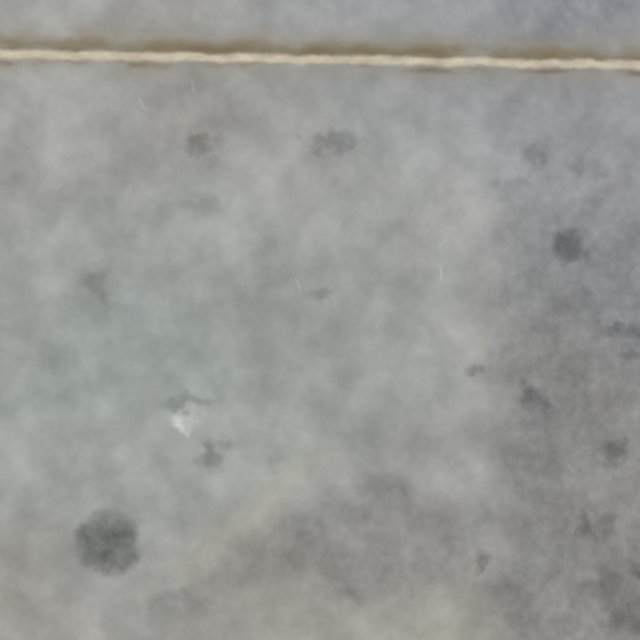
This texture is drawn by a WebGL 1 fragment shader. Its source:

```glsl
precision highp float;
// Weathered concrete slab with a pale mortar joint near the top edge.
// Layered gradient noise gives clouds, tints and grain; smooth masks add
// damp zones, and hashed loops scatter ragged stains and fine scratches.
uniform vec2 u_resolution;

vec2 hash2(vec2 p) {
  vec3 q = fract(vec3(p.xyx) * vec3(0.1031, 0.1030, 0.0973));
  q += dot(q, q.yzx + 33.33);
  return fract((q.xx + q.yz) * q.zy);
}

float gradientDot(vec2 cell, vec2 offset) {
  float angle = 6.2832 * hash2(cell + 57.0).x;
  return dot(vec2(cos(angle), sin(angle)), offset);
}

float gradientNoise(vec2 p) {
  vec2 i = floor(p), f = fract(p);
  vec2 w = f * f * f * (f * (f * 6.0 - 15.0) + 10.0);
  vec2 e = vec2(1.0, 0.0);
  float low = mix(gradientDot(i, f), gradientDot(i + e.xy, f - e.xy), w.x);
  float high = mix(gradientDot(i + e.yx, f - e.yx), gradientDot(i + 1.0, f - 1.0), w.x);
  return mix(low, high, w.y);
}

float fbm(vec2 p) {
  float sum = 0.0, gain = 1.0;
  for (int i = 0; i < 5; i++) {
    sum += gain * gradientNoise(p);
    p = mat2(1.6, 1.2, -1.2, 1.6) * p + 7.3;
    gain *= 0.5;
  }
  return sum;
}

// Soft-edged ellipse: 1 inside, 0 outside.
float blob(vec2 p, vec2 radius, float softness) {
  return 1.0 - smoothstep(1.0 - softness, 1.0 + softness, length(p / radius));
}

vec3 slab(vec2 p, float damp) {
  float clouds = fbm(p * 5.0 + 3.0);
  float mottle = fbm(p * 18.0 + 21.0);
  float grain = fbm(p * vec2(65.0, 55.0));
  float drift = fbm(p * 2.5 + 40.0);

  // Broad tints: green at mid left, blue at the top and right, warm below.
  vec3 color = vec3(0.622, 0.623, 0.610);
  color += vec3(-0.018, 0.004, -0.001) * blob(p - vec2(0.2, 0.42), vec2(0.34, 0.2), 0.8);
  color += vec3(-0.008, -0.001, 0.022) * smoothstep(0.65, 1.0, p.x * 0.5 + p.y * 0.6 + drift * 0.15);
  color += vec3(0.002, -0.005, -0.017) * (1.0 - smoothstep(0.1, 0.35, p.y + drift * 0.1));
  color += vec3(0.018, 0.006, -0.010) * drift;
  color += 0.062 * clouds + 0.058 * mottle;
  color += grain * mix(0.013, 0.04, damp);
  return color - damp * vec3(0.080, 0.079, 0.069);
}

void main() {
  vec2 uv = gl_FragCoord.xy / u_resolution;
  vec2 warp = vec2(fbm(uv * 7.0 + 11.0), fbm(uv * 7.0 + 31.0));
  vec2 ragged = vec2(fbm(uv * 26.0 + 13.0), fbm(uv * 26.0 + 47.0));
  vec2 p = uv + 0.035 * warp;

  // Damp zones: a strip on the right and a patch along the bottom.
  float strip = smoothstep(0.74, 0.83, p.x) * (1.0 - smoothstep(0.58, 0.95, p.y));
  float patchMask = blob(p - vec2(0.58, 0.15), vec2(0.23, 0.07), 0.45);
  float corner = blob(p - vec2(0.9, 1.0), vec2(0.14, 0.06), 0.6);
  vec3 color = slab(uv, max(strip, max(patchMask * 0.8, corner * 0.7)));

  // Faint diagonal wash at lower left.
  float wash = exp(-pow((p.y - 0.85 * p.x + 0.13) / 0.025, 2.0));
  color += vec3(0.03, 0.029, 0.015) * wash * blob(uv - vec2(0.36, 0.18), vec2(0.16), 0.6);

  // One round stain, then ragged smudges that favour the right and bottom.
  vec2 round = uv - vec2(0.17, 0.152) + 0.012 * ragged;
  float stain = blob(round, vec2(0.046, 0.05), 0.28) * (0.95 + 0.6 * fbm(uv * 40.0));
  for (int i = 0; i < 26; i++) {
    float id = float(i);
    vec2 place = hash2(vec2(id, 4.0)), shape = hash2(vec2(id, 19.0));
    vec2 center = vec2(1.0 - 0.9 * place.x * place.x, 0.03 + 0.83 * pow(place.y, 1.5));
    vec2 radius = mix(vec2(0.008), vec2(0.032, 0.024), shape);
    float strength = mix(0.3, 0.95, hash2(vec2(id, 33.0)).x);
    stain = max(stain, strength * blob(uv - center + 0.02 * warp + 0.022 * ragged, radius, 0.8));
  }
  color -= stain * vec3(0.14, 0.139, 0.134);

  // A pale chip with a shadow above it, and a few faint short scratches.
  vec2 chip = uv - vec2(0.285, 0.345) + 0.02 * ragged;
  color += 0.14 * blob(chip, vec2(0.018, 0.011), 0.9);
  color -= 0.09 * blob(chip - vec2(0.012, 0.026), vec2(0.034, 0.01), 0.85);
  for (int i = 0; i < 5; i++) {
    vec2 q = uv - 0.1 - 0.85 * hash2(vec2(float(i), 71.0)) + 0.008 * ragged;
    color += 0.05 * blob(vec2(q.x + 0.4 * q.y, q.y), vec2(0.0022, 0.009), 0.9);
  }

  // Mortar joint: brown grime above, worn cream ridge, broken dark lower edge.
  float wobble = 0.004 * fbm(vec2(uv.x * 14.0, 2.0)) + 0.002 * gradientNoise(uv * vec2(55.0, 75.0));
  float d = uv.y - (0.916 - 0.018 * uv.x) + wobble;
  float patchy = clamp(0.7 + 0.8 * fbm(uv * vec2(10.0, 22.0) + 5.0), 0.2, 1.0);
  float halo = smoothstep(-0.045, -0.005, d) * (1.0 - smoothstep(0.02, 0.062, d));
  color = mix(color, vec3(0.575, 0.54, 0.475), 0.75 * halo * patchy);
  float grime = smoothstep(0.0, 0.013, d) * (1.0 - smoothstep(0.013, 0.034, d));
  color = mix(color, vec3(0.45, 0.40, 0.29), 0.75 * grime * patchy);
  float width = 0.0088 + 0.003 * fbm(vec2(uv.x * 20.0, 9.0));
  float ridge = 1.0 - smoothstep(0.2, 1.2, abs(d) / width);
  vec3 cream = vec3(0.79, 0.75, 0.66) + 0.07 * fbm(uv * vec2(30.0, 70.0));
  float wear = clamp(0.88 + 0.35 * fbm(vec2(uv.x * 24.0, 6.0)), 0.5, 1.0);
  color = mix(color, cream, wear * ridge);
  float lip = exp(-pow((d + 0.013) / 0.005, 2.0));
  color -= vec3(0.08, 0.09, 0.10) * lip * smoothstep(0.5, 1.0, patchy);

  gl_FragColor = vec4(clamp(color, 0.0, 1.0), 1.0);
}
```
